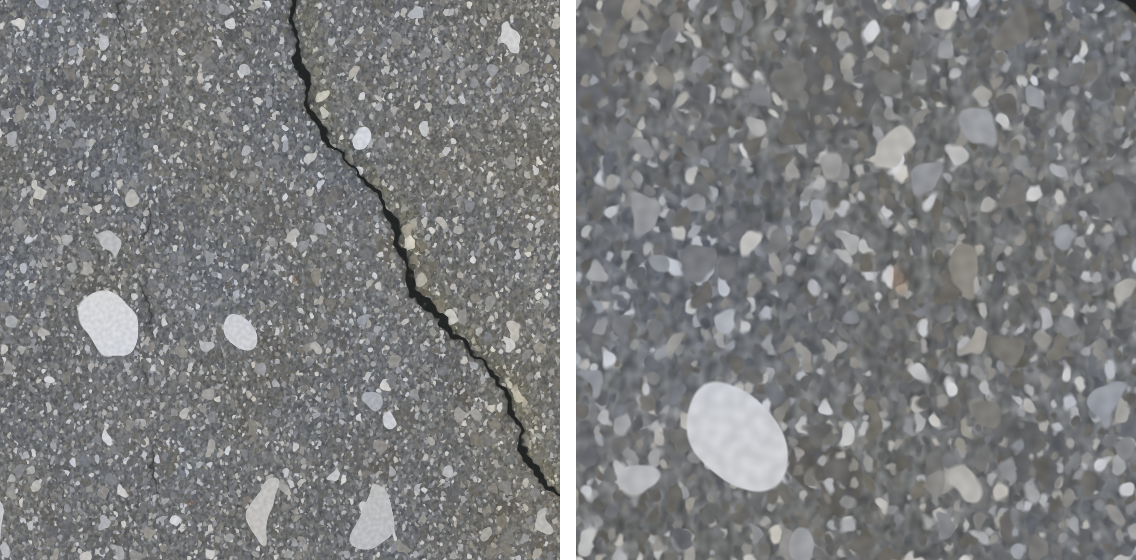
Left, the full canvas; right, a detail of the centre.
A WebGL 2 fragment shader for this texture:

```glsl
#version 300 es
precision highp float;

uniform vec2 u_resolution;
out vec4 fragColor;

vec3 hash3(vec2 p) {
    vec3 q = fract(p.xyx * vec3(0.1031, 0.1030, 0.0973));
    q += dot(q, q.yxz + 33.33);
    return fract((q.xxy + q.yzz) * q.zyx);
}

float cornerSlope(vec2 corner, vec2 offset) {
    float angle = 6.2832 * hash3(corner).x;
    return dot(vec2(cos(angle), sin(angle)), offset);
}

float gradientNoise(vec2 p) {
    vec2 i = floor(p), f = p - i;
    vec2 u = f * f * f * (f * (f * 6.0 - 15.0) + 10.0);
    vec2 e = vec2(1.0, 0.0);
    return mix(mix(cornerSlope(i, f), cornerSlope(i + e.xy, f - e.xy), u.x),
               mix(cornerSlope(i + e.yx, f - e.yx), cornerSlope(i + 1.0, f - 1.0), u.x), u.y);
}

// One at the centre line, fading to zero at the given reach
float falloff(float reach, float dist) {
    return 1.0 - smoothstep(0.0, reach, abs(dist));
}

// Irregular stone chips, one at most per cell, laid over the ground colour
vec3 scatterChips(vec3 ground, vec2 uv, float cells, float density, float stretch, vec2 tones) {
    vec2 p = uv * cells;
    float soft = max(0.0014, 0.75 / u_resolution.y) * cells;
    float rough = 0.22 * gradientNoise(p * 2.3 + cells);
    float surface = 0.07 * gradientNoise(uv * 130.0);
    for (int y = -1; y <= 1; y++) {
        for (int x = -1; x <= 1; x++) {
            vec2 id = floor(p) + vec2(x, y);
            vec3 place = hash3(id + cells);
            if (place.z > density) continue;
            vec3 form = hash3(id + cells + 57.0);
            vec3 look = hash3(id + cells + 131.0);

            vec2 d = p - id - 0.5 - 0.7 * (place.xy - 0.5);
            float angle = 1.7 * (form.x - 0.5);
            d = mat2(cos(angle), sin(angle), -sin(angle), cos(angle)) * d;
            d.x += 2.2 * (form.y - 0.5) * d.y * d.y;
            float s = mix(1.0, stretch, look.y);
            float dist = length(d * vec2(s, 1.0 / s)) + rough - mix(0.18, 0.42, form.z);

            // Mostly neutral, with slight warm or cool tints
            float tone = mix(tones.x, tones.y, look.x * look.x) + surface;
            vec3 chip = tone + vec3(0.03, 0.008, -0.04) * (look.z - 0.55);
            ground = mix(ground, chip, 1.0 - smoothstep(-soft, soft, dist));
        }
    }
    return ground;
}

void main() {
    vec2 uv = gl_FragCoord.xy / u_resolution.y;
    float down = 1.0 - uv.y;

    // Bitumen with fine mottling
    float tone = 0.428 + 0.05 * gradientNoise(uv * 8.0)
               + 0.14 * gradientNoise(uv * vec2(95.0, 75.0))
               + 0.13 * gradientNoise(uv * vec2(190.0, 150.0) + 7.0);
    vec3 color = tone + vec3(-0.008, 0.0, 0.008);

    // Dull large stones, then finer and brighter aggregate
    color = scatterChips(color, uv, 15.0, 0.22, 1.3, vec2(0.36, 0.47));
    color = scatterChips(color, uv, 125.0, 0.85, 1.4, vec2(0.37, 0.72));
    color = scatterChips(color, uv, 88.0, 0.70, 1.5, vec2(0.38, 0.80));
    color = scatterChips(color, uv, 60.0, 0.42, 1.5, vec2(0.40, 0.83));
    color = scatterChips(color, uv, 36.0, 0.20, 1.4, vec2(0.46, 0.84));
    color = scatterChips(color, uv, 19.0, 0.04, 1.5, vec2(0.68, 0.86));
    color = scatterChips(color, uv, 8.0, 0.11, 1.9, vec2(0.74, 0.84));

    // Broad brownish and bluish stains, a few rusty specks
    float stain = gradientNoise(uv * 5.0 + 3.0) + 0.5 * smoothstep(0.6, 1.0, uv.x);
    color += vec3(0.018, 0.006, -0.022) * stain;
    float rust = smoothstep(0.55, 0.68, gradientNoise(uv * vec2(22.0, 15.0) + 41.0));
    color *= mix(vec3(1.0), vec3(1.16, 0.98, 0.86), rust);

    // Main crack: steep at the top, then slanting right with jagged steps
    vec2 jag = 0.016 * vec2(gradientNoise(uv * 24.0), gradientNoise(uv * 24.0 + 60.0))
             + 0.007 * vec2(gradientNoise(uv * 75.0), gradientNoise(uv * 75.0 + 90.0));
    vec2 bent = vec2(uv.x, down) + jag;
    float run = max(bent.y - 0.1, 0.0);
    float path = 0.527 + 0.64 * pow(run, 1.1)
               + smoothstep(0.0, 0.15, run) * (0.02 * sin(20.0 * (bent.y - 0.29)) - 0.01);
    float side = (bent.x - path) * 0.8;
    float halfWidth = 0.0045 + 0.005 * gradientNoise(vec2(down * 17.0, 5.5));
    float edge = max(0.0015, 0.8 / u_resolution.y);
    color += vec3(0.0, -0.005, -0.035) * falloff(0.035, side - 0.018);
    color *= 1.0 - 0.22 * falloff(0.014, side);
    float gap = 1.0 - smoothstep(-edge, edge, abs(side) - max(halfWidth, 0.0015));
    color = mix(color, vec3(0.12, 0.13, 0.13), 0.93 * gap);

    // Broken hairline crack on the left
    float hair = bent.x - 0.225 - 0.07 * down - 0.025 * gradientNoise(vec2(down * 5.0, 2.4));
    float broken = smoothstep(-0.25, 0.2, gradientNoise(vec2(down * 11.0, 8.3)));
    color *= 1.0 - 0.12 * broken * falloff(0.010, hair);
    color = mix(color, vec3(0.21, 0.22, 0.23), 0.7 * broken * falloff(0.0012 + edge, hair));

    fragColor = vec4(clamp(color, 0.0, 1.0), 1.0);
}
```
